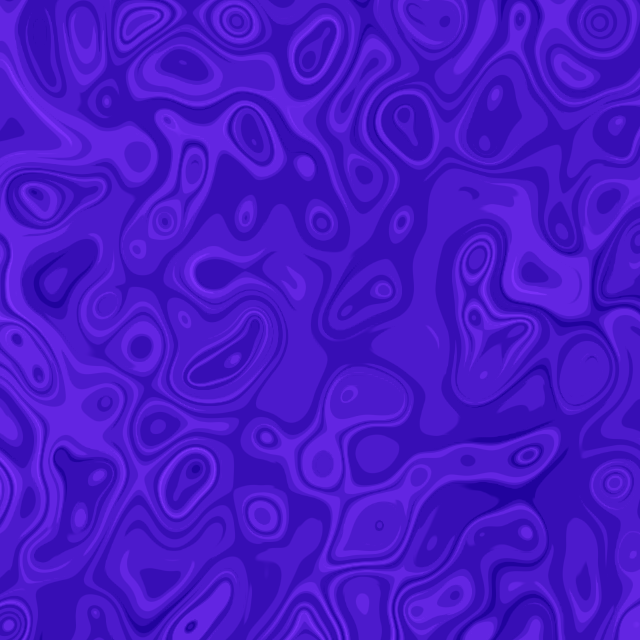
Write a Shadertoy shader that draws this pattern.

```glsl
// Violet contour rings: scattered, stretched hills are summed into a height field.
// The height picks a slice of slowly varying 3D noise, which forms rings around
// each hill; the noise is then cut into five flat tones with smoothed edges.

#define CELLS 8.8          // hills across the canvas height
#define HILL_REACH 0.98    // hill radius in cells
#define STRETCH 0.24       // strongest elongation of a hill
#define PEAK_ROUNDING 0.07 // softening of the hill tips, in cells
#define RING_DENSITY 14.5  // noise slices per unit of height
#define RING_DRIFT 0.42    // change of ring tones across the canvas
#define WARP 0.25          // irregularity of the outlines, in cells
#define TONE_STEP 0.262    // noise range covered by one tone
#define EDGE_SOFTNESS 0.03 // smallest half width of a tone edge
#define DARKEST vec3(0.13, 0.01, 0.62)
#define BASE vec3(0.30, 0.10, 0.80)
#define LIGHTEST vec3(0.47, 0.19, 0.97)

// Integer hash: three values from 0 to 1 per lattice point
vec3 hash3(ivec3 cell) {
    uvec3 v = uvec3(cell) * 1664525u + 1013904223u;
    v.x += v.y * v.z;
    v.y += v.z * v.x;
    v.z += v.x * v.y;
    v ^= v >> 16u;
    v.x += v.y * v.z;
    v.y += v.z * v.x;
    v.z += v.x * v.y;
    return vec3(v >> 8u) / 16777215.0;
}

// Smooth value noise with three independent channels
vec3 noise3(vec3 p) {
    ivec3 cell = ivec3(floor(p));
    vec3 f = fract(p);
    f = f * f * (3.0 - 2.0 * f);
    vec3 sum = vec3(0.0);
    for (int i = 0; i < 8; i++) {
        ivec3 corner = ivec3(i & 1, (i >> 1) & 1, i >> 2);
        vec3 w = mix(1.0 - f, f, vec3(corner));
        sum += w.x * w.y * w.z * hash3(cell + corner);
    }
    return sum;
}

// Sum of pointed hills, one per jittered cell
float hillField(vec2 p) {
    ivec2 home = ivec2(floor(p));
    float height = 0.0;
    for (int y = -2; y <= 2; y++) {
        for (int x = -2; x <= 2; x++) {
            ivec2 cell = home + ivec2(x, y);
            vec3 place = hash3(ivec3(cell, 101));
            vec3 shape = hash3(ivec3(cell, 202));
            vec2 d = p - vec2(cell) - 0.12 - 0.76 * place.xy;

            // Rotate, then stretch along a random axis
            float angle = (shape.x - 0.6) * 2.4;
            float c = cos(angle), s = sin(angle);
            float stretch = 1.0 + STRETCH * shape.y;
            d = vec2(c * d.x + s * d.y, c * d.y - s * d.x);
            d *= vec2(stretch, 1.0 / stretch);

            float dist = sqrt(dot(d, d) + PEAK_ROUNDING * PEAK_ROUNDING);
            float w = max(0.0, 1.0 - dist / HILL_REACH);
            height += mix(0.6, 1.2, shape.z) * w * w;
        }
    }
    return height;
}

void mainImage(out vec4 fragColor, in vec2 fragCoord) {
    vec2 p = fragCoord / iResolution.y * CELLS;
    vec3 drift = noise3(vec3(p * 0.9, 40.5)) - 0.5;

    // Hills on gently rolling ground
    float height = hillField(p + WARP * drift.xy) + 0.15 * drift.z;

    // Ring value from the height, in units of tones around the base
    float value = noise3(vec3(p * RING_DRIFT, height * RING_DENSITY + 0.5)).x;
    float tone = 2.5 + (value - 0.5) / TONE_STEP;

    // Cut into tones; each edge is at least about one pixel wide
    float soft = clamp(0.7 * fwidth(tone), EDGE_SOFTNESS, 0.5);
    float shifted = tone - 0.5;
    float level = floor(shifted) + smoothstep(0.5 - soft, 0.5 + soft, fract(shifted));
    level = clamp(level, 0.0, 4.0) * 0.5 - 1.0;

    vec3 color = mix(BASE, level < 0.0 ? DARKEST : LIGHTEST, abs(level));
    fragColor = vec4(color, 1.0);
}
```
